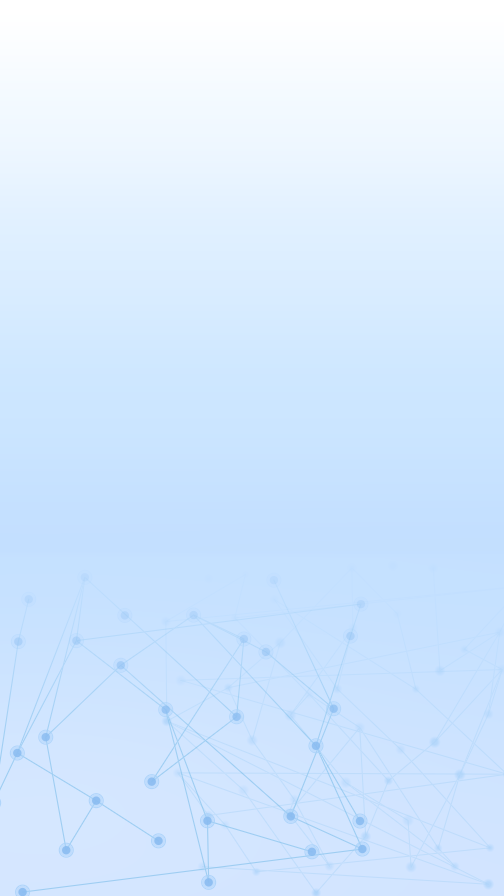
Write a WebGL 2 fragment shader that draws this background.

```glsl
#version 300 es
precision highp float;
// Pale blue vertical gradient with a fading network of linked nodes at the bottom.

#define HORIZON 0.385        // height where the network haze begins, share of canvas
#define NET_TOP 0.69         // top of the network, in canvas widths
#define LINE_HALF 0.0011     // half thickness of a link
#define RING_RADIUS 0.0138   // outer ring of a front node
#define DOT_RADIUS 0.0083    // core of a front node
#define BACK_RADIUS 0.0075   // size of a distant node
#define JITTER 0.86          // scatter of the nodes inside their cells

uniform vec2 u_resolution;
out vec4 outColor;

const vec3 WHITE = vec3(1.0);
const vec3 ICE = vec3(0.948, 0.976, 1.0);
const vec3 PALE = vec3(0.868, 0.935, 1.0);
const vec3 SKY = vec3(0.802, 0.903, 1.0);
const vec3 DEEP = vec3(0.764, 0.874, 0.998);
const vec3 MIST = vec3(0.815, 0.888, 0.998);
const vec3 LINK = vec3(0.52, 0.76, 0.92);
const vec3 HALO = vec3(0.66, 0.82, 0.975);
const vec3 CORE = vec3(0.53, 0.73, 0.94);

vec2 hash2(float n) {
    return fract(sin(vec2(n * 127.1 + 3.7, n * 269.5 + 8.3)) * 43758.55);
}

// Node i of a jittered grid that fills the box from low to low + size
vec2 nodeAt(int i, ivec2 grid, vec2 low, vec2 size, float seed) {
    vec2 cell = vec2(i % grid.x, i / grid.x);
    vec2 shift = mix(vec2(0.5), hash2(float(i) + seed), JITTER);
    return low + (cell + shift) / vec2(grid) * size;
}

float segmentDistance(vec2 p, vec2 a, vec2 b) {
    vec2 ab = b - a;
    float t = clamp(dot(p - a, ab) / max(dot(ab, ab), 1e-6), 0.0, 1.0);
    return length(p - a - ab * t);
}

float fill(float d, float soft) {
    return clamp(0.5 - d / soft, 0.0, 1.0);
}

vec3 background(float h) {
    vec3 c = mix(MIST, DEEP, smoothstep(0.0, HORIZON, h));
    c = mix(c, SKY, smoothstep(HORIZON, 0.57, h));
    c = mix(c, PALE, smoothstep(0.54, 0.74, h));
    c = mix(c, ICE, smoothstep(0.70, 0.89, h));
    return mix(c, WHITE, smoothstep(0.86, 1.0, h));
}

// Returns link, halo and core coverage of one layer
vec3 network(vec2 p, float px, ivec2 grid, vec2 low, vec2 size, float seed, bool front) {
    vec3 cover = vec3(0.0);
    int count = grid.x * grid.y;
    for (int i = 0; i < count; i++) {
        vec2 a = nodeAt(i, grid, low, size, seed);
        vec2 pick = hash2(float(i) + seed + 71.0);

        // One near link and one long link, each to a later row
        int near = i + grid.x - 1 + int(pick.x * 3.0);
        int far = i + 2 * grid.x - 2 + int(pick.y * 4.0);
        float d = 1.0;
        if (near < count) d = segmentDistance(p, a, nodeAt(near, grid, low, size, seed));
        if (far < count && pick.x > 0.3)
            d = min(d, segmentDistance(p, a, nodeAt(far, grid, low, size, seed)));
        cover.x = max(cover.x, fill(d - LINE_HALF, px));

        // Ringed discs in front, soft spots behind
        float r = length(p - a);
        if (front) {
            float disc = 0.55 * fill(r - RING_RADIUS, px);
            float rim = fill(abs(r - RING_RADIUS) - LINE_HALF, px);
            cover.y = max(cover.y, max(disc, rim));
            cover.z = max(cover.z, fill(r - DOT_RADIUS, px));
        } else {
            float radius = BACK_RADIUS * mix(0.7, 1.2, pick.y);
            float spot = fill(r - radius, px + 0.005);
            cover.y = max(cover.y, spot * mix(0.35, 1.0, pick.x));
        }
    }
    return cover;
}

void main() {
    vec2 uv = gl_FragCoord.xy / u_resolution;
    vec2 p = gl_FragCoord.xy / u_resolution.x;
    float px = 1.0 / u_resolution.x;
    vec3 color = background(uv.y);

    // Light haze on the lower left and along the base
    float haze = exp(-dot((p - vec2(0.08, 0.2)) * vec2(1.6, 3.5), (p - vec2(0.08, 0.2)) * vec2(1.6, 3.5)));
    color = mix(color, vec3(0.855, 0.915, 1.0), 0.45 * haze);
    color += 0.006 * (1.0 - smoothstep(HORIZON - 0.008, HORIZON, uv.y));

    if (p.y < NET_TOP + 0.05) {
        float fade = mix(0.14, 1.0, 1.0 - smoothstep(0.22, NET_TOP, p.y));

        // Distant layer, denser on the right
        vec3 back = network(p, px, ivec2(7, 7), vec2(0.32, -0.02), vec2(0.74, 0.69), 19.0, false);
        color = mix(color, LINK, back.x * 0.24 * fade);
        color = mix(color, HALO, back.y * 0.75 * fade);

        // Near layer, from the left edge to beyond the middle
        vec3 front = network(p, px, ivec2(6, 5), vec2(-0.06, -0.01), vec2(0.84, 0.68), 5.0, true);
        color = mix(color, LINK, front.x * 0.68 * fade);
        color = mix(color, HALO, front.y * 0.85 * fade);
        color = mix(color, CORE, front.z * 0.85 * fade);
    }
    outColor = vec4(clamp(color, 0.0, 1.0), 1.0);
}
```
